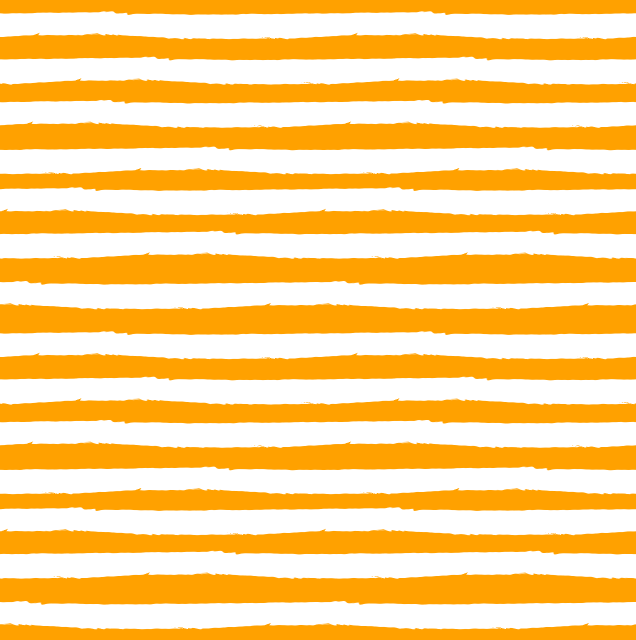
This pattern is drawn by a Shadertoy shader. Its source:

```glsl
// Hand-painted orange stripes on white: a tile of seven dry-brush strokes, drawn 2 x 2.
// All strokes share one outline, shifted sideways and set to its own thickness;
// wrapping gradient noise, zoned along the edge, gives the torn bristle marks.

const vec3 PAPER = vec3(1.0);
const vec3 PAINT = vec3(1.0, 0.63, 0.0);
const float TILES = 2.0;
const int STROKE_COUNT = 7;
const float UNIT = 1.0 / 384.0;   // fine length used for edge detail, in tiles

// Per stroke: upper edge, lower edge (down from tile top), crest x, lower step x
const vec4 STROKES[STROKE_COUNT] = vec4[STROKE_COUNT](
    vec4(0.121, 0.188, 0.310, 0.533),
    vec4(0.263, 0.323, 0.441, 0.394),
    vec4(0.398, 0.469, 0.289, 0.722),
    vec4(0.543, 0.596, 0.630, 0.302),
    vec4(0.671, 0.732, 0.210, 0.743),
    vec4(0.807, 0.889, 0.656, 0.131),
    vec4(0.965, 1.046, 0.037, 0.402));

// Signed offset to the nearest copy in a unit period
float wrapOffset(float v) {
    return v - floor(v + 0.5);
}

vec2 hashGradient(vec2 cell) {
    vec3 h = fract(cell.xyx * vec3(0.1031, 0.1030, 0.0973));
    h += dot(h, h.yzx + 33.33);
    float angle = 6.2832 * fract((h.x + h.y) * h.z);
    return vec2(cos(angle), sin(angle));
}

float cornerValue(vec2 cell, vec2 corner, vec2 f, float period) {
    vec2 id = cell + corner;
    id.x = mod(id.x, period);
    return dot(hashGradient(id + 7.0), f - corner);
}

// Gradient noise that wraps in x
float gradientNoise(vec2 p, float period) {
    vec2 cell = floor(p);
    vec2 f = p - cell;
    vec2 s = f * f * f * (f * (f * 6.0 - 15.0) + 10.0);
    float low = mix(cornerValue(cell, vec2(0, 0), f, period),
                    cornerValue(cell, vec2(1, 0), f, period), s.x);
    float high = mix(cornerValue(cell, vec2(0, 1), f, period),
                     cornerValue(cell, vec2(1, 1), f, period), s.x);
    return mix(low, high, s.y);
}

// Soft window along an edge
float zone(float x, float center, float radius) {
    return 1.0 - smoothstep(0.6 * radius, radius, abs(x - center));
}

// Torn ledges with slight overhang, plus a faint wobble everywhere
float bristles(float x, float d, float amount, float seed) {
    float ledge = gradientNoise(vec2(x * 48.0 + d * 90.0, d * 80.0 + seed), 48.0);
    float wobble = gradientNoise(vec2(x * 30.0, seed + 5.5), 30.0);
    return UNIT * (amount * clamp(2.6 * ledge, -1.0, 1.0) + 0.7 * wobble);
}

// Leaning sliver of paint standing on an edge
float splinter(float x, float d, float lean, float width, float height) {
    return UNIT * height * max(0.0, 1.0 - abs(x + lean * d) / width);
}

// Signed distance above the upper edge: d is the height over its lowest line
float upperEdge(float x, float d) {
    float crest = smoothstep(-0.45, -0.18, x) * (1.0 - smoothstep(0.03, 0.29, x));
    d -= UNIT * (4.3 * crest + 0.8 * zone(x, 0.0, 0.06));
    float torn = 0.25 + 1.1 * zone(x, 0.0, 0.08)
               + 0.7 * zone(x, 0.28, 0.09) + 0.8 * zone(x, -0.43, 0.06);
    d -= bristles(x, d, torn, 3.0);
    d -= splinter(x + 0.197, d, -1.5, 0.007, 3.0);
    d -= splinter(x + 0.445, d, 8.0, 0.010, 2.4);
    return d;
}

// Signed distance below the lower edge: a long slow rise, then a torn step
float lowerEdge(float x, float d) {
    float w = fract(x);
    float rise = 1.2 * (1.0 - smoothstep(0.05, 0.24, w));
    rise += 3.2 * clamp((w - 0.22) / 0.72, 0.0, 1.0) * (1.0 - 0.63 * smoothstep(0.94, 1.0, w));
    d += UNIT * rise;
    return d - bristles(x, d, 0.2 + 1.1 * zone(x, -0.04, 0.06), 21.0);
}

float strokeCoverage(vec2 p, vec4 stroke, float softness) {
    float halfHeight = 0.5 * (stroke.y - stroke.x);
    float dy = wrapOffset(p.y - 0.5 * (stroke.x + stroke.y));
    if (abs(dy) > halfHeight + 0.035) return 0.0;
    float above = upperEdge(wrapOffset(p.x - stroke.z), -dy - halfHeight);
    float below = lowerEdge(wrapOffset(p.x - stroke.w), dy - halfHeight);
    return clamp(0.5 - max(above, below) / softness, 0.0, 1.0);
}

float paintCoverage(vec2 p, float softness) {
    float paint = 0.0;
    for (int i = 0; i < STROKE_COUNT; i++)
        paint = max(paint, strokeCoverage(p, STROKES[i], softness));
    return paint;
}

void mainImage(out vec4 fragColor, in vec2 fragCoord) {
    float softness = 0.5 * TILES / iResolution.y;
    float paint = 0.0;
    // Four samples per pixel smooth the steep splinters
    for (int i = 0; i < 4; i++) {
        vec2 jitter = 0.5 * vec2(i % 2, i / 2) - 0.25;
        vec2 p = TILES * (fragCoord + jitter) / iResolution.xy;
        paint += 0.25 * paintCoverage(vec2(p.x, -p.y), softness);
    }
    fragColor = vec4(mix(PAPER, PAINT, paint), 1.0);
}
```
